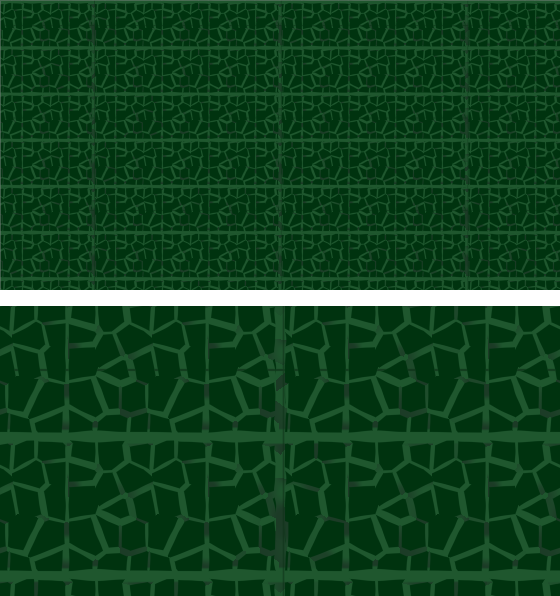
Top: the whole. Bottom: its middle third, enlarged.
Give the GLSL for this pattern, as a Shadertoy shader.

```glsl
// Repeating cracked-hide pattern: dark green angular patches parted by lighter veins.
// Each tile is a wrapped Voronoi diagram whose borders vary in width, with some
// borders dropped to join patches; bands, seams and worn grey veins lie on top.

#define TILES vec2(12.0, 6.28)
#define TILE_SHIFT vec2(0.48, 0.035)
#define CELLS 5.0
#define JITTER 0.86
#define VEIN_MIN 0.009
#define VEIN_MAX 0.028
#define JOINED 0.13
#define PATCH_COLOR vec3(0.00, 0.20, 0.06)
#define VEIN_COLOR vec3(0.12, 0.34, 0.18)
#define WORN_COLOR vec3(0.11, 0.23, 0.15)
#define SEAM_COLOR vec3(0.05, 0.19, 0.09)
#define RIM_COLOR vec3(0.43, 0.49, 0.45)

vec2 hash22(vec2 p) {
    vec3 q = fract(p.xyx * vec3(0.1031, 0.1030, 0.0973));
    q += dot(q, q.yzx + 33.33);
    return fract((q.xx + q.yz) * q.zy);
}

// Hash of a cell, equal in every tile.
vec2 cellHash(vec2 cell) {
    return hash22(mod(cell, CELLS) * 7.3 + 4.1);
}

// Smooth noise that wraps with the tile; p is in cells.
float tileNoise(vec2 p) {
    vec2 i = floor(p), f = fract(p);
    f = f * f * (3.0 - 2.0 * f);
    float low = mix(cellHash(i).x, cellHash(i + vec2(1, 0)).x, f.x);
    float high = mix(cellHash(i + vec2(0, 1)).x, cellHash(i + vec2(1, 1)).x, f.x);
    return mix(low, high, f.y);
}

// Seed of a cell; the upper row is more regular, giving upright bars.
vec2 seedPoint(vec2 cell) {
    float row = mod(cell.y, CELLS);
    vec2 amount = row > CELLS - 1.5 ? vec2(0.65, 0.3) : vec2(JITTER);
    return cell + 0.5 + amount * (cellHash(cell) - 0.5);
}

// x: signed distance to the vein edge in tiles, y: random value of that vein.
vec2 veinField(vec2 p) {
    vec2 home = floor(p), nearest = home;
    float best = 1e5;
    for (int j = -1; j <= 1; j++)
    for (int i = -1; i <= 1; i++) {
        vec2 cell = home + vec2(i, j);
        vec2 d = seedPoint(cell) - p;
        if (dot(d, d) < best) { best = dot(d, d); nearest = cell; }
    }
    vec2 a = seedPoint(nearest) - p;
    vec2 result = vec2(1.0, 0.0);
    for (int j = -2; j <= 2; j++)
    for (int i = -2; i <= 2; i++) {
        if (i == 0 && j == 0) continue;
        vec2 cell = nearest + vec2(i, j);
        vec2 b = seedPoint(cell) - p;
        vec2 pair = fract(cellHash(nearest) + cellHash(cell));
        if (pair.x < JOINED) continue;
        float d = dot(0.5 * (a + b), normalize(b - a)) / CELLS;
        d -= mix(VEIN_MIN, VEIN_MAX, pair.y);
        if (d < result.x) result = vec2(d, pair.x);
    }
    return result;
}

// Coverage of a shape from its signed distance, softened over one pixel.
float cover(float d, float px) {
    return 1.0 - smoothstep(-0.7 * px, 0.7 * px, d);
}

void mainImage(out vec4 fragColor, in vec2 fragCoord) {
    vec2 uv = fragCoord / iResolution.xy;
    float px = TILES.x / iResolution.x;
    vec2 t = vec2(uv.x * TILES.x, (uv.y - 1.0) * TILES.y) + vec2(-TILE_SHIFT.x, TILE_SHIFT.y);
    vec2 p = t * CELLS;

    // Angular veins with a slightly uneven outline
    float rough = tileNoise(p * 2.0) - 0.5;
    vec2 vein = veinField(p);
    float d = vein.x + 0.010 * rough;

    // Uneven band along the tile tops and a thin upright on the tile sides
    vec2 toSide = abs(t - floor(t + 0.5));
    float bandWidth = 0.010 + 0.034 * tileNoise(vec2(p.x, 2.0));
    d = min(d, toSide.y - bandWidth);
    d = min(d, toSide.x - 0.012 - 0.010 * rough);

    // Broad upright on every fourth tile
    float fourth = mod(uv.x * TILES.x, 4.0) - 2.0;
    d = min(d, abs(fourth) - 0.034 - 0.03 * rough);

    // Worn veins, differing a little from tile to tile
    float fade = 0.2 * hash22(floor(t) + 50.0).x;
    float worn = smoothstep(0.58, 0.72, vein.y + fade - 0.1);
    worn *= smoothstep(0.3, 0.6, tileNoise(p + 2.0));
    worn *= smoothstep(0.01, 0.03, toSide.y - bandWidth);
    float mask = cover(d, px);
    vec3 color = mix(PATCH_COLOR, mix(VEIN_COLOR, WORN_COLOR, worn), mask);

    // Fine dark seams: beside the broad uprights and across every second row
    float across = abs(mod(t.y, 2.0) - 1.48);
    float seam = cover(abs(fourth - 0.025) - 0.006, px) * 0.55;
    seam = max(seam, cover(across - 0.008, px) * 0.7 * mask);
    color = mix(color, SEAM_COLOR, seam);

    // Pale rim at the left and upper canvas edges
    float rim = min(uv.x * TILES.x, (1.0 - uv.y) * TILES.y);
    color = mix(color, RIM_COLOR, 0.8 * cover(rim - 0.015, px));
    fragColor = vec4(color, 1.0);
}
```
